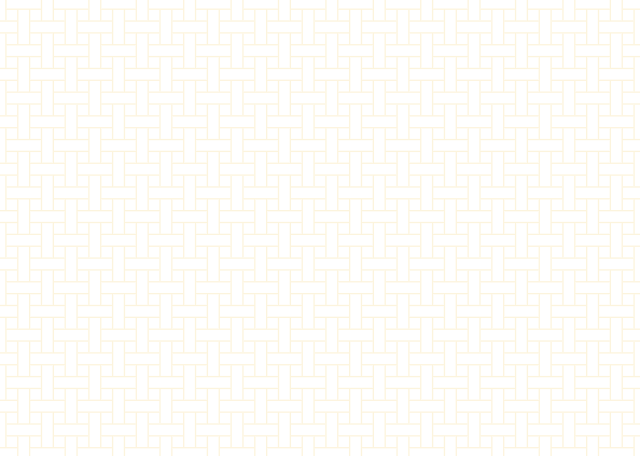
This pattern is drawn by a Shadertoy shader. Its source:

```glsl
// Plain basket weave of white strips with thin cream outlines.

// Distance to the nearest visible strip edge; one unit is one strip spacing.
float weaveEdgeDistance(vec2 p) {
    vec2 crossing = floor(p + 0.5);
    vec2 q = abs(p - crossing);

    // Alternate the upper strip like a checkerboard; x runs along it.
    bool horizontalOver = mod(crossing.x + crossing.y, 2.0) < 0.5;
    if (!horizontalOver) q = q.yx;

    // The lower strip's edges stop where the upper strip covers them.
    float over = abs(q.y - 0.25);
    float under = length(vec2(q.x - 0.25, max(0.25 - q.y, 0.0)));
    return min(over, under);
}

void mainImage(out vec4 fragColor, in vec2 fragCoord) {
    // 27 strips across the canvas width
    float pixel = 27.0 / iResolution.x;
    vec2 p = fragCoord * pixel - vec2(0.0, 0.1);

    // Antialiased outline
    float halfWidth = 0.028;
    float line = clamp((halfWidth - weaveEdgeDistance(p)) / pixel + 0.5, 0.0, 1.0);

    vec3 white = vec3(1.0);
    vec3 cream = vec3(0.99, 0.957, 0.868);
    fragColor = vec4(mix(white, cream, line), 1.0);
}
```
